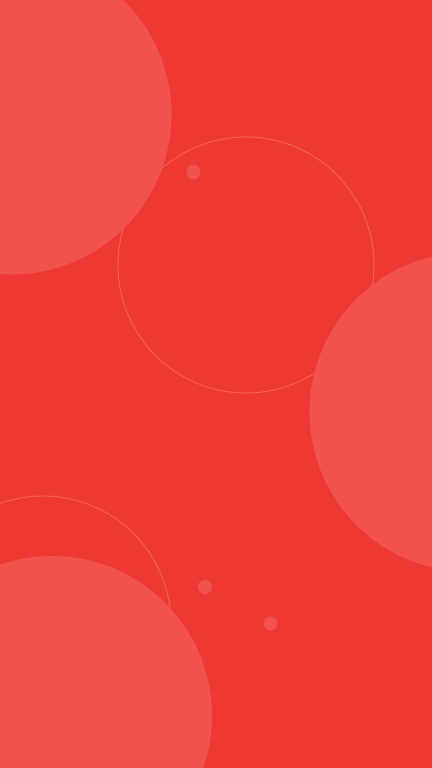
A WebGL 2 fragment shader for this background:

```glsl
#version 300 es
precision highp float;

uniform vec2 u_resolution;
out vec4 outColor;

// Antialiased coverage of a disc given its centre and radius
float disc(vec2 p, vec2 center, float radius, float pixel) {
    return clamp(0.5 - (length(p - center) - radius) / pixel, 0.0, 1.0);
}

// Thin circle outline, as the difference of two discs
float ring(vec2 p, vec2 center, float radius, float width, float pixel) {
    return disc(p, center, radius + 0.5 * width, pixel)
         - disc(p, center, radius - 0.5 * width, pixel);
}

void main() {
    // The canvas width is one unit
    float pixel = 1.0 / u_resolution.x;
    vec2 p = gl_FragCoord.xy * pixel;

    vec3 red = vec3(0.933, 0.220, 0.202);
    vec3 coral = vec3(0.945, 0.322, 0.300);
    vec3 lineColor = vec3(0.950, 0.400, 0.330);

    // Fine outlines lie beneath the discs
    float outlines = max(ring(p, vec2(0.5694, 1.1644), 0.2963, 0.0022, pixel),
                         ring(p, vec2(0.0995, 0.3333), 0.2963, 0.0022, pixel));
    vec3 color = mix(red, lineColor, outlines);

    // Large discs and small dots share one flat tint
    vec2 discs[3] = vec2[3](vec2(0.0266, 1.5127), vec2(1.0868, 0.8241), vec2(0.1204, 0.1204));
    vec2 dots[3] = vec2[3](vec2(0.4479, 1.3009 + 0.0787), vec2(0.4745, 0.4190), vec2(0.6262, 0.3345));
    float tint = 0.0;
    for (int i = 0; i < 3; i++) {
        tint = max(tint, disc(p, discs[i], 0.3704, pixel));
        tint = max(tint, disc(p, dots[i], 0.0162, pixel));
    }
    color = mix(color, coral, tint);

    outColor = vec4(color, 1.0);
}
```
